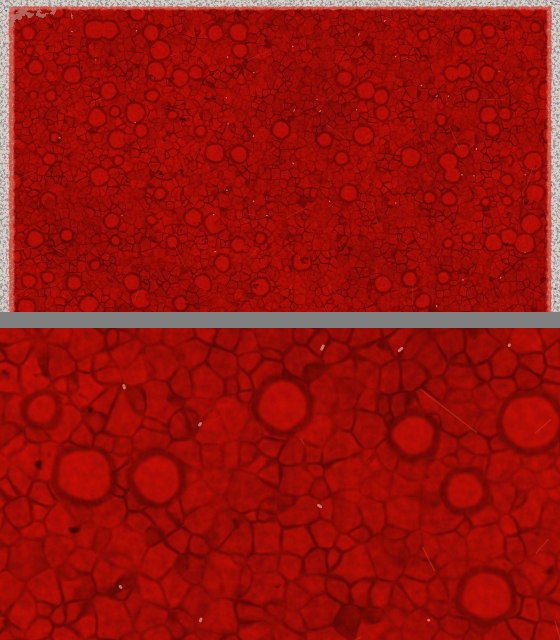
Top, the full canvas; bottom, a detail of the centre.
A WebGL 1 fragment shader for this texture:

```glsl
precision highp float;
// A worn red glazed tile with crackled, pebbled glaze, set in pale speckled mortar.
uniform vec2 u_resolution;

vec2 hash2(vec2 p) {
  vec3 q = fract(p.xyx * vec3(0.1031, 0.1030, 0.0973));
  q += dot(q, q.yzx + 33.33);
  return fract((q.xx + q.yz) * q.zy);
}

// Gradient noise, roughly -0.7 to 0.7
float corner(vec2 cell, vec2 offset) {
  float angle = 6.2832 * hash2(cell).x;
  return dot(vec2(cos(angle), sin(angle)), offset);
}

float noise(vec2 p) {
  vec2 i = floor(p), f = fract(p);
  vec2 w = f * f * f * (f * (f * 6.0 - 15.0) + 10.0);
  vec2 e = vec2(1.0, 0.0);
  return mix(mix(corner(i, f), corner(i + e, f - e), w.x),
             mix(corner(i + e.yx, f - e.yx), corner(i + 1.0, f - 1.0), w.x), w.y);
}

float fbm(vec2 p) {
  float sum = 0.0, gain = 1.0;
  for (int i = 0; i < 4; i++) {
    sum += gain * noise(p);
    p = p * 2.03 + 17.1;
    gain *= 0.55;
  }
  return sum;
}

// Cells of uneven size: x = gap to the border, y = random tone
vec2 crackle(vec2 p) {
  vec2 base = floor(p);
  float nearest = 9.0, second = 9.0, tone = 0.0;
  for (int y = -2; y <= 2; y++) {
    for (int x = -2; x <= 2; x++) {
      vec2 cell = base + vec2(x, y);
      vec2 rnd = hash2(cell + 41.0);
      float d = length(cell + hash2(cell + 7.0) - p) - 0.55 * rnd.x * rnd.x;
      second = min(second, max(d, nearest));
      if (d < nearest) { nearest = d; tone = rnd.y; }
    }
  }
  return vec2(second - nearest, tone);
}

// Signed distance to sparse round pebbles, in cells
float pebbles(vec2 p, float density) {
  vec2 base = floor(p);
  float d = 9.0;
  for (int y = -1; y <= 1; y++) {
    for (int x = -1; x <= 1; x++) {
      vec2 cell = base + vec2(x, y);
      vec2 rnd = hash2(cell + 83.0);
      float r = mix(0.2, 0.47, rnd.y);
      float disc = length(cell + 0.2 + 0.6 * hash2(cell + 5.0) - p) - r;
      d = min(d, disc + 9.0 * step(density, rnd.x));
    }
  }
  return d;
}

// One short random stroke in some grid cells
float strokes(vec2 p, float scale, float chance, float reach, float width) {
  vec2 cell = floor(p * scale);
  vec2 rnd = hash2(cell + 131.0), spot = hash2(cell + 59.0);
  vec2 q = fract(p * scale) - 0.35 - 0.3 * spot;
  float angle = 6.2832 * rnd.y;
  vec2 dir = vec2(cos(angle), sin(angle));
  float along = clamp(dot(q, dir), -reach * spot.x, reach * spot.x);
  float d = length(q - dir * along) / scale;
  float px = 1.0 / u_resolution.y;
  return (1.0 - smoothstep(width - 0.5 * px, width + 0.7 * px, d)) * step(rnd.x, chance);
}

vec3 glaze(vec2 p, float right) {
  vec2 warped = p + 0.006 * vec2(noise(p * 34.0), noise(p * 34.0 + 50.0));
  float broad = fbm(p * 2.6 + 3.0);
  float grain = fbm(p * 95.0);
  float sides = smoothstep(0.25, 0.9, abs(p.x / right - 0.5) * 2.0);
  vec2 small = crackle(warped * 40.0);
  float disc = pebbles(warped * 15.0, 0.2 + 0.22 * sides + 0.2 * broad);
  float pebble = 1.0 - smoothstep(-0.06, 0.03, disc);
  float patchy = smoothstep(-0.45, 0.5, fbm(p * 15.0 + 9.0));
  float vein = (1.0 - smoothstep(0.02, 0.26, small.x)) * mix(0.25, 1.0, patchy);
  float rim = (1.0 - smoothstep(0.02, 0.11, abs(disc - 0.03))) * 0.75;

  float tone = 0.5 + 0.28 * (small.y - 0.5) + 0.22 * broad + 0.38 * grain;
  tone += 0.2 * fbm(p * 24.0 + 31.0);
  tone = mix(tone, 0.82 + 0.25 * grain, 0.75 * pebble);
  vec3 color = mix(vec3(0.51, 0.035, 0.018), vec3(0.77, 0.055, 0.02), clamp(tone, 0.0, 1.1));
  color *= 1.0 - 0.36 * max(vein * (1.0 - pebble), rim);

  // Burnt pits, scratches and pale flecks
  float pit = smoothstep(0.5, 0.72, noise(p * 30.0 + 11.0) + 0.3 * noise(p * 90.0) + 0.25 * broad);
  color = mix(color, vec3(0.16, 0.02, 0.015), 0.8 * pit);
  color = mix(color, vec3(0.78, 0.28, 0.18), 0.4 * strokes(p, 8.0, 0.32, 0.33, 0.0006));
  color = mix(color, vec3(0.85, 0.6, 0.5), 0.75 * strokes(p + 4.0, 24.0, 0.05, 0.05, 0.0014));
  return color;
}

void main() {
  vec2 p = gl_FragCoord.xy / u_resolution.y;
  float right = u_resolution.x / u_resolution.y, px = 1.0 / u_resolution.y;
  float wobble = 0.003 * fbm(p * 45.0);
  float outer = min(min(p.x - 0.029, right - 0.028 - p.x), 0.979 - p.y) + wobble;
  float inner = min(min(p.x - 0.045, right - 0.041 - p.x), 0.969 - p.y) + 1.5 * wobble;

  // Mortar with dark pores, then the worn pink edge, then the glaze
  float grit = fbm(p * 110.0 + 70.0);
  vec3 color = mix(vec3(0.6, 0.57, 0.56), vec3(0.84, 0.81, 0.79), smoothstep(-0.55, 0.25, grit));
  color *= 1.0 - 0.6 * smoothstep(0.42, 0.7, noise(p * 75.0 + 20.0));
  vec3 edge = mix(vec3(0.84, 0.31, 0.25), vec3(0.77, 0.48, 0.43), smoothstep(0.0, 0.5, grit));
  color = mix(color, edge, smoothstep(-px, px, outer));
  color = mix(color, glaze(p, right), smoothstep(-1.5 * px, 1.5 * px, inner));

  // Chips that bare the grey body, mostly in the top left corner
  float nearCorner = 1.0 - smoothstep(0.02, 0.3, length((p - vec2(0.04, 0.97)) * vec2(0.7, 2.4)));
  float chip = smoothstep(0.62, 0.72, fbm(p * 32.0 + 5.0) * 0.6 + 0.62 * nearCorner);
  color = mix(color, vec3(0.72, 0.5, 0.46), 0.75 * chip * step(0.0, outer));
  gl_FragColor = vec4(color, 1.0);
}
```
